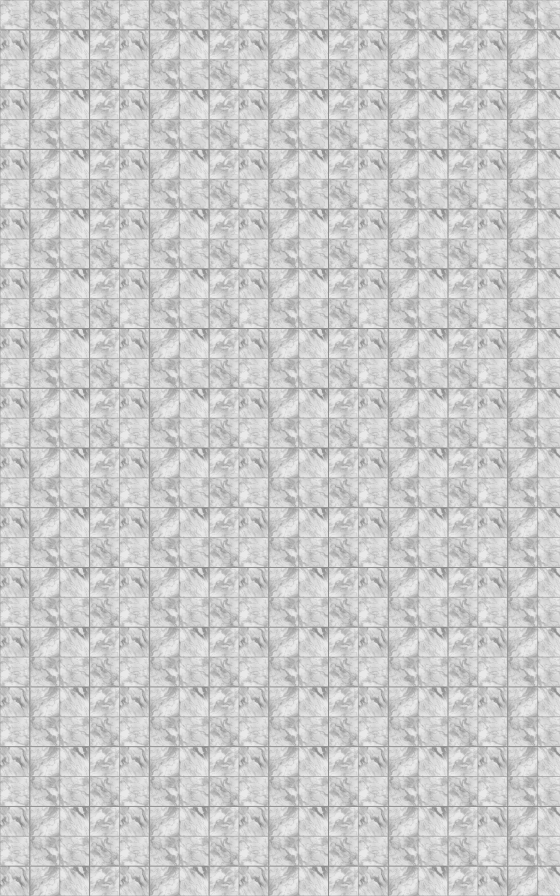
Reproduce this texture procedurally as a Shadertoy shader.

```glsl
// Square pale marble tiles with thin grey grout, in a repeating block of 4 by 2 tiles.
// Each tile of the block has its own seed, vein direction and tone; the veins are
// ridges of stretched, warped gradient noise over soft clouds. Every other joint is fainter.

#define ROWS 30.0            // tiles down the canvas
#define BLOCK vec2(4.0, 2.0) // tiles in one repeat
#define GROUT_HALF 0.016     // half the grout width, in tiles
#define GROUT_TONE 0.54
#define FAINT_JOINT 0.55     // strength of every other joint
#define STONE_TONE 0.88
#define CLOUD_DEPTH 0.2
#define VEIN_DEPTH 0.25
#define VEIN_WIDTH 0.17
#define VEIN_SCALE 2.3       // vein frequency across a tile
#define WARP 0.38

vec2 hash2(vec2 p) {
    vec3 q = fract(vec3(p.xyx) * vec3(0.1031, 0.1030, 0.0973));
    q += dot(q, q.yzx + 33.33);
    return fract((q.xx + q.yz) * q.zy);
}

vec2 gradientAt(vec2 corner) {
    float angle = 6.28318 * hash2(corner).x;
    return vec2(cos(angle), sin(angle));
}

// Gradient noise, roughly -0.7 to 0.7
float gradientNoise(vec2 p) {
    vec2 i = floor(p), f = p - i;
    vec2 u = f * f * f * (f * (f * 6.0 - 15.0) + 10.0);
    vec2 e = vec2(1.0, 0.0);
    float bottom = mix(dot(gradientAt(i), f), dot(gradientAt(i + e), f - e), u.x);
    float top = mix(dot(gradientAt(i + e.yx), f - e.yx),
                    dot(gradientAt(i + 1.0), f - 1.0), u.x);
    return mix(bottom, top, u.y);
}

// Octaves share one orientation, so stretched noise keeps its grain
float fbm(vec2 p) {
    float sum = 0.0, amplitude = 0.6;
    for (int octave = 0; octave < 4; octave++) {
        sum += amplitude * gradientNoise(p);
        p = 2.03 * p + 7.3;
        amplitude *= 0.5;
    }
    return sum;
}

vec2 rotate(vec2 p, float angle) {
    float c = cos(angle), s = sin(angle);
    return vec2(c * p.x + s * p.y, c * p.y - s * p.x);
}

// 1 on the zero line of a value, fading to 0 on both sides
float ridge(float value, float width) {
    return 1.0 - smoothstep(0.0, width, abs(value));
}

float marble(vec2 uv, vec2 tile) {
    vec2 rnd = hash2(tile * 17.0 + 5.0);
    bool oddColumn = mod(tile.x, 2.0) > 0.5;
    bool streakRow = tile.y < 0.5;
    bool streaked = streakRow && !oddColumn;
    bool shaded = !streakRow && oddColumn;

    // Rising veins or falling streaks, depending on the place in the block
    float angle = streakRow ? (oddColumn ? 0.6 : -0.95) : (oddColumn ? -0.75 : -0.4);
    angle += 0.2 * (rnd.x - 0.5);
    vec2 offset = 20.0 + 60.0 * rnd;
    vec2 along = rotate(uv - 0.5, angle);
    vec2 p = along * VEIN_SCALE * (streaked ? vec2(0.5, 1.3) : vec2(0.65, 1.1));

    // Main veins, fine side veins and the patches where they fade
    vec2 warp = vec2(fbm(uv * 2.5 + offset), fbm(uv * 2.5 + offset.yx + 31.0));
    vec2 q = p + WARP * warp + offset;
    float lean = streaked ? 0.3 * (uv.y - uv.x) : 0.0;
    float patches = smoothstep(-0.25, 0.35, gradientNoise(uv * 1.8 + offset + 11.0) + lean);
    float veins = ridge(fbm(q), VEIN_WIDTH) * patches;
    float fine = ridge(fbm(q * 2.1 + 13.0), 0.1) * (1.0 - 0.6 * patches);

    // One long vein across the middle of the tiles without streaks
    float bend = along.y + 0.55 * warp.x + 0.12 * (rnd.y - 0.5);
    float longVein = streaked ? 0.0 : ridge(bend, 0.09) * (0.35 + 0.5 * patches);
    veins = max(veins * (streaked ? 1.2 : 0.75), longVein);

    float tone = STONE_TONE + 0.02 * (rnd.y - 0.5) - (shaded ? 0.035 : 0.0);
    tone += CLOUD_DEPTH * fbm(uv * 1.7 + offset + 43.0);
    return min(tone - VEIN_DEPTH * veins - 0.09 * fine, 0.915);
}

// Share of a pixel covered by the grout line, for each axis
vec2 groutCover(vec2 p, float pixel) {
    vec2 d = fract(p + 0.5) - 0.5;
    vec2 high = clamp(d + 0.5 * pixel, -GROUT_HALF, GROUT_HALF);
    vec2 low = clamp(d - 0.5 * pixel, -GROUT_HALF, GROUT_HALF);
    vec2 strength = mix(vec2(FAINT_JOINT), vec2(1.0), mod(floor(p + 0.5), 2.0));
    return strength * (high - low) / pixel;
}

void mainImage(out vec4 fragColor, in vec2 fragCoord) {
    float pixel = ROWS / iResolution.y;
    vec2 p = fragCoord * pixel;

    // Stone, averaged over four samples in the pixel
    float tone = 0.0;
    for (int k = 0; k < 4; k++) {
        vec2 s = p + pixel * (vec2(k % 2, k / 2) * 0.5 - 0.25);
        tone += 0.25 * marble(fract(s), mod(floor(s), BLOCK));
    }

    // Grout joints
    vec2 cover = groutCover(p, pixel);
    tone = mix(tone, GROUT_TONE, max(cover.x, cover.y));
    fragColor = vec4(vec3(tone), 1.0);
}
```
